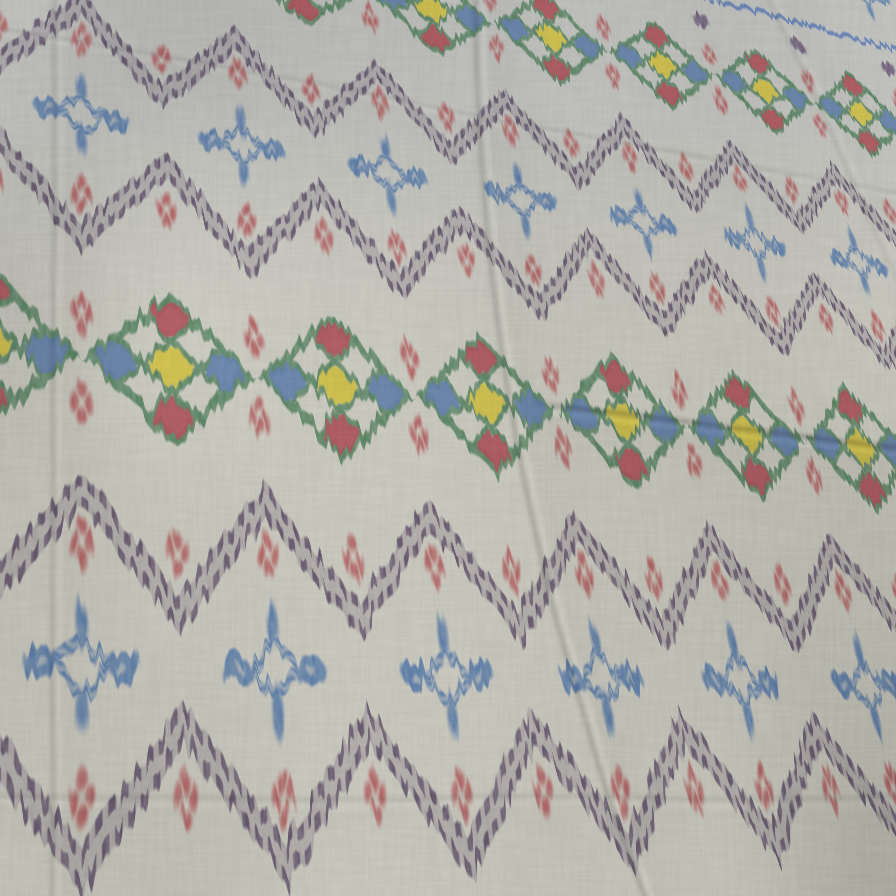
This pattern is drawn by a Shadertoy shader. Its source:

```glsl
// Creased ikat cloth seen at a slant: rows of chequered lozenges, dashed zigzags and
// blue stars. A projective map turns the canvas into cloth cells, where distance
// functions draw each motif; per-thread noise feathers the dyed edges.

float hash(vec2 p) {
    p = fract(p * vec2(0.1031, 0.1137));
    p += dot(p, p.yx + 33.33);
    return fract((p.x + p.y) * p.x * 17.0);
}

float noise(vec2 p) {
    vec2 i = floor(p), f = fract(p);
    f = f * f * (3.0 - 2.0 * f);
    return mix(mix(hash(i), hash(i + vec2(1, 0)), f.x),
               mix(hash(i + vec2(0, 1)), hash(i + vec2(1, 1)), f.x), f.y);
}

float fill(float d, float soft) { return 1.0 - smoothstep(-soft, soft, d); }

float ellipse(vec2 p, vec2 r) { return (length(p / r) - 1.0) * min(r.x, r.y); }

// Canvas point (y down) to cloth: x counts columns, y counts half row periods
vec2 clothCoords(vec2 p) {
    mat3 view = mat3(0.2112, 0.0462, 0.0553,
                     -0.0109, 0.2538, -0.123,
                     0.0911, 0.3971, 1.0);
    vec3 h = inverse(view) * vec3(p, 1.0);
    vec2 c = h.xy / h.z;
    c.x *= 1.0 + 0.026 * c.y;
    return c;
}

// Open ring of short red ticks
float tickMark(vec2 p, float soft) {
    p = abs(p);
    float ticks = min(ellipse(p - vec2(0.023, 0.0), vec2(0.013, 0.032)),
                      ellipse(p - vec2(0.004, 0.046), vec2(0.012, 0.027)));
    return fill(ticks, soft);
}

// Blue star: open lozenge, tall spikes and hollow side lobes
float star(vec2 p, float soft) {
    p = abs(p);
    float ring = abs(p.x + p.y - 0.083) - 0.021;
    float spike = ellipse(p - vec2(0.0, 0.125), vec2(0.018, 0.062));
    float lobe = ellipse(p - vec2(0.122, 0.0), vec2(0.048, 0.046));
    float hole = fill(ellipse(p - vec2(0.115, 0.0), vec2(0.014)), soft);
    float dashes = 0.75 + 0.25 * sin(p.y * 190.0);
    return max(fill(min(spike, lobe), soft) * (1.0 - 0.6 * hole), fill(ring, soft) * dashes);
}

// Lozenge of three by three cells, painted over the cloth colour
vec3 lozenge(vec3 col, vec2 p, float soft, float dye) {
    vec2 q = p / vec2(0.48, 0.29);
    vec2 cell = abs(vec2(q.x + q.y, q.x - q.y));
    float edge = max(cell.x, cell.y), inner = min(cell.x, cell.y);
    float s = soft * 3.5;
    vec3 corner = abs(q.x) > abs(q.y) ? vec3(0.39, 0.50, 0.66) : vec3(0.67, 0.33, 0.36);
    vec2 grid = min(abs(cell - 0.34) - 0.065, abs(cell - 0.94) - 0.085);
    float lines = max(min(grid.x, grid.y), edge - 1.02);
    col = mix(col, vec3(0.31, 0.49, 0.36), 0.92 * dye * fill(lines, s));
    float spot = length(max(abs(cell - 0.65) - 0.13, 0.0)) - 0.15;
    col = mix(col, corner, 0.92 * fill(spot, s));
    return mix(col, vec3(0.80, 0.74, 0.29), 0.95 * fill(length(max(cell - 0.17, 0.0)) - 0.13, s));
}

// Fold with a dark valley and a pale ridge; d is the signed distance across it
float crease(float d, float width) {
    return -exp(-d * d / (width * width)) + 0.5 * exp(-pow(d / width - 2.0, 2.0))
           - 0.35 * smoothstep(0.0, 0.01, d) * exp(-max(d, 0.0) * 22.0);
}

void mainImage(out vec4 fragColor, in vec2 fragCoord) {
    vec2 p = fragCoord / iResolution.xy;
    p.y = 1.0 - p.y;
    vec2 c = clothCoords(p);
    float soft = 0.007 + 0.6 * fwidth(c.y);

    // Threads slip along the warp and take up uneven dye
    float slip = noise(vec2(c.x * 46.0 + 400.0, c.y * 5.0 + 30.0)) - 0.5;
    float dye = 0.72 + 0.28 * noise(c * vec2(60.0, 30.0) + 500.0);
    float warp = c.y + 0.055 * slip;
    float row = mod(warp + 1.0, 2.0) - 1.0;
    float fromStar = 1.0 - abs(row);
    float nearColumn = c.x - round(c.x);
    float nearHalf = (c.x * 2.0 - round(c.x * 2.0)) * 0.5;
    float body = smoothstep(-2.25, -2.2, c.y);

    // Plain cloth
    vec3 col = mix(vec3(0.785, 0.78, 0.74), vec3(0.74, 0.745, 0.73), smoothstep(0.5, 0.0, p.y));

    // Zigzags: two dashed strands with a faint tint between
    float z = abs(fromStar) - (0.54 - 0.76 * abs(nearColumn));
    float dash = smoothstep(-0.7, 0.3, sin(c.x * 100.5 + (z > 0.0 ? 3.14 : 0.0)));
    float strands = fill(abs(abs(z) - 0.039) - 0.021, soft) * mix(0.3, 1.0, dash);
    float zigzag = max(strands, 0.25 * fill(abs(z) - 0.05, soft));
    col = mix(col, vec3(0.36, 0.30, 0.40), 0.92 * dye * zigzag * body);

    // Stars, lozenges and red ticks
    col = mix(col, vec3(0.36, 0.49, 0.66), dye * star(vec2(nearColumn * 0.6, fromStar), soft));
    col = lozenge(col, vec2(fract(c.x) - 0.5, row), soft, dye);
    float ticks = max(tickMark(vec2(nearHalf * 0.6, abs(fromStar) - 0.36), soft) * body,
                      tickMark(vec2(nearColumn * 0.6, abs(row) - 0.155), soft));
    col = mix(col, vec3(0.68, 0.32, 0.33), 0.85 * dye * ticks);

    // Border: purple buds and a blue stripe
    float bud = ellipse(vec2(nearColumn * 0.6, warp + 2.4), vec2(0.045, 0.05));
    col = mix(col, vec3(0.37, 0.30, 0.43), 0.85 * dye * fill(bud, soft));
    col = mix(col, vec3(0.38, 0.49, 0.70), 0.9 * fill(abs(warp + 2.58) - 0.017, soft));

    // Folds, soft shadow and weave
    float wob = 0.006 * (noise(p * 9.0) - 0.5);
    float folds = crease(p.x - 0.53 - 0.19 * p.y * p.y + wob, 0.004)
        + 0.7 * crease(p.x - 0.06 + wob, 0.004)
        + 0.5 * crease(p.y - 0.89 + wob, 0.004)
        + 0.45 * crease(p.y - 0.03 - 0.185 * p.x + wob, 0.003)
        + 1.3 * smoothstep(0.58, 0.64, p.x) * crease(p.y - 0.375 - 0.125 * p.x, 0.004)
        + 0.5 * smoothstep(0.45, 0.2, p.y) * crease(p.x - 0.86 - 0.45 * p.y + wob, 0.004);
    float shade = 1.02 - 0.10 * noise(p * vec2(5.0, 3.0) + 8.0) - 0.08 * smoothstep(0.5, 1.0, p.x) * p.y;
    float weave = noise(p * vec2(40.0, 400.0)) + noise(p * vec2(400.0, 40.0)) - 1.0;
    col *= shade + 0.11 * folds + 0.025 * weave;
    fragColor = vec4(clamp(col, 0.0, 1.0), 1.0);
}
```
